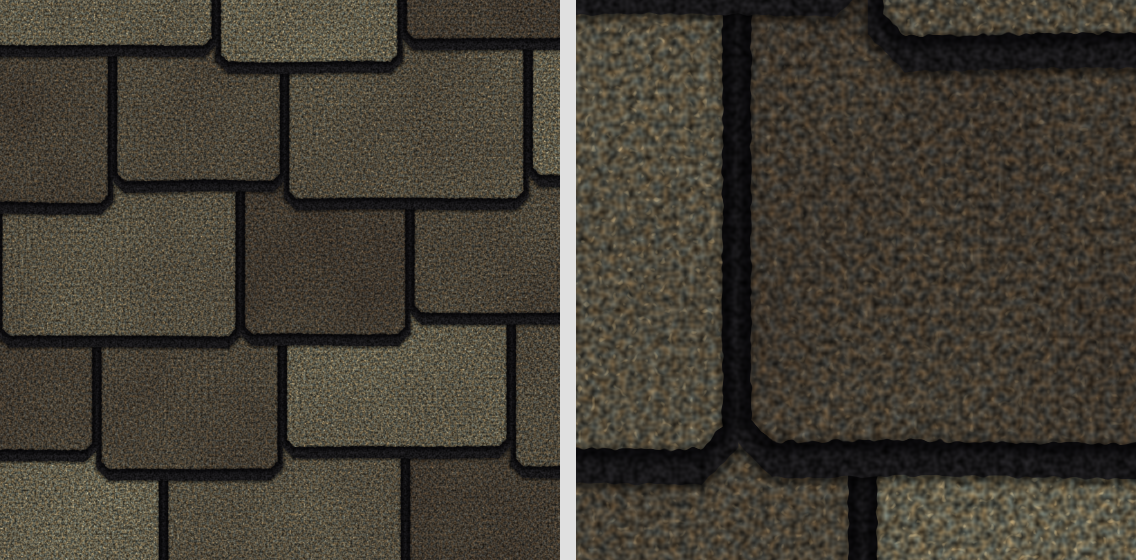
Left: the whole. Right: its middle third, enlarged.
Write a WebGL 1 fragment shader that draws this texture.

```glsl
precision highp float;
uniform vec2 u_resolution;

vec2 gradientAt(vec2 cell) {
  float a = 6.2832 * fract(sin(dot(cell, vec2(127.1, 311.7))) * 43758.55);
  return vec2(cos(a), sin(a));
}

float gradientNoise(vec2 p) {
  vec2 i = floor(p), f = fract(p);
  vec2 u = f * f * f * (f * (f * 6.0 - 15.0) + 10.0);
  vec2 e = vec2(1.0, 0.0);
  float low = mix(dot(gradientAt(i), f), dot(gradientAt(i + e), f - e), u.x);
  float high = mix(dot(gradientAt(i + e.yx), f - e.yx),
                   dot(gradientAt(i + 1.0), f - 1.0), u.x);
  return mix(low, high, u.y);
}

// Tab open at the top, with both lower corners cut
float tabDistance(vec2 p, float left, float right, float foot, float cut) {
  vec2 q = vec2(abs(p.x - 0.5 * (left + right)) - 0.5 * (right - left), foot - p.y);
  return max(max(q.x, q.y), (q.x + q.y + cut) * 0.7071);
}

float cover(float d) {
  float soft = 0.75 / u_resolution.y;
  return 1.0 - smoothstep(-soft, soft, d);
}

// Mineral granules: fine grain, pale specks and slow fading
vec3 granules(vec2 p, float tone, float grain) {
  float fade = gradientNoise(p * 5.0 + 3.7) + 0.5 * gradientNoise(p * 13.0);
  vec3 base = mix(vec3(0.225, 0.196, 0.163), vec3(0.395, 0.378, 0.305),
                  clamp(tone + 0.22 * fade, 0.0, 1.0));
  float hue = gradientNoise(p * 190.0 + 51.0);
  float speck = smoothstep(0.25, 0.6, gradientNoise(p * 240.0 + 17.0));
  vec3 color = base * (1.0 + 0.85 * grain);
  color *= 1.0 + hue * vec3(0.22, 0.02, -0.22);
  return color + speck * vec3(0.17, 0.145, 0.10) * (0.5 + tone);
}

// One course of four tabs, laid over the course below it
void layCourse(inout vec3 color, vec2 p, float grain, vec3 seams, vec4 feet, vec4 tones) {
  float rough = 0.0018 * gradientNoise(p * 150.0) + 0.003 * gradientNoise(p * 7.0);
  float face = 1.0, backing = 1.0, tone = tones.x;
  float left = -0.3;
  for (int i = 0; i < 4; i++) {
    float right = 1.3;
    if (i < 3) right = seams[i];
    float foot = feet[i] + rough;
    face = min(face, tabDistance(p, left + 0.0085, right - 0.0085, foot, 0.013));
    backing = min(backing, tabDistance(p, left - 0.001, right + 0.001, foot - 0.021, 0.022));
    if (p.x > left) tone = tones[i];
    left = right;
  }
  face += 0.0015 * gradientNoise(p * 170.0 + 9.0);

  // Cast shadow, dark backing, then the granule face
  color *= 1.0 - 0.45 * (1.0 - smoothstep(0.0, 0.007, backing));
  vec3 tar = mix(vec3(0.035, 0.033, 0.040), vec3(0.088, 0.085, 0.092),
                 smoothstep(0.002, 0.011, face));
  color = mix(color, tar * (1.0 + 1.1 * grain), cover(backing));
  float rim = 1.0 - 0.25 * smoothstep(-0.004, 0.0, face);
  color = mix(color, granules(p, tone, grain) * rim, cover(face));
}

void main() {
  vec2 p = gl_FragCoord.xy / u_resolution;
  float grain = 0.75 * gradientNoise(p * 310.0) + 0.6 * gradientNoise(p * 165.0 + 31.0);
  vec3 color = vec3(0.06, 0.05, 0.06);

  // Courses from bottom to top: seams, tab feet, tab tones
  layCourse(color, p, grain, vec3(0.292, 0.724, 1.2),
            vec4(-0.1), vec4(0.85, 0.55, 0.12, 0.3));
  layCourse(color, p, grain, vec3(0.173, 0.504, 0.913),
            vec4(0.197, 0.163, 0.203, 0.167), vec4(0.20, 0.25, 0.75, 0.45));
  layCourse(color, p, grain, vec3(-0.004, 0.429, 0.732),
            vec4(0.430, 0.400, 0.404, 0.441), vec4(0.50, 0.58, 0.10, 0.30));
  layCourse(color, p, grain, vec3(0.201, 0.508, 0.943),
            vec4(0.639, 0.678, 0.646, 0.688), vec4(0.18, 0.38, 0.50, 0.85));
  layCourse(color, p, grain, vec3(0.386, 0.718, 1.2),
            vec4(0.920, 0.890, 0.932, 0.920), vec4(0.80, 0.88, 0.15, 0.3));

  gl_FragColor = vec4(clamp(color, 0.0, 1.0), 1.0);
}
```
